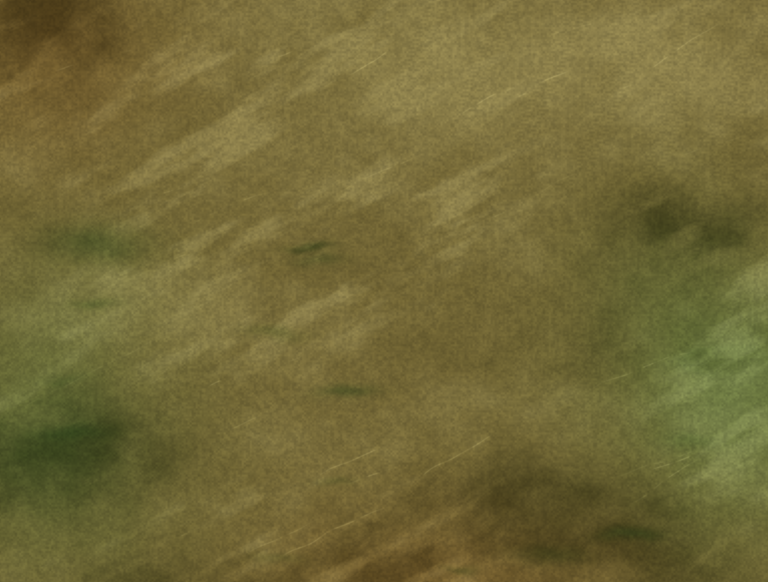
This texture is drawn by a Shadertoy shader. Its source:

```glsl
// Weathered olive-brown parchment with mossy stains, slanted scratches and fine grain

float hash(vec2 p) {
    return fract(sin(dot(p, vec2(127.1, 311.7))) * 43758.5453);
}

float noise(vec2 p) {
    vec2 i = floor(p), f = fract(p);
    f = f * f * (3.0 - 2.0 * f);
    return mix(mix(hash(i), hash(i + vec2(1, 0)), f.x),
               mix(hash(i + vec2(0, 1)), hash(i + vec2(1, 1)), f.x), f.y);
}

float fbm(vec2 p) {
    float sum = 0.0, amp = 0.5;
    for (int i = 0; i < 5; i++) {
        sum += amp * noise(p);
        p = mat2(0.8, 0.6, -0.6, 0.8) * p * 2.03 + 17.3;
        amp *= 0.5;
    }
    return sum / 0.97;
}

vec2 rotate(vec2 p, float a) {
    return vec2(cos(a) * p.x + sin(a) * p.y, cos(a) * p.y - sin(a) * p.x);
}

// Soft elliptical cloud, 1 at its centre
float blob(vec2 p, vec2 centre, vec2 radius) {
    vec2 d = (p - centre) / radius;
    return exp(-dot(d, d));
}

// Thin broken scratches, rising to the right
float scratches(vec2 p, float aspect) {
    float sum = 0.0;
    for (int i = 0; i < 44; i++) {
        float id = float(i);
        vec2 centre = vec2(hash(vec2(id, 1.0)) * aspect, hash(vec2(id, 2.0)));
        float halfLength = mix(0.015, 0.19, pow(hash(vec2(id, 3.0)), 3.0));
        vec2 q = rotate(p - centre, 0.45 + 0.3 * (hash(vec2(id, 4.0)) - 0.5));
        q.y += 0.006 * (noise(vec2(q.x * 25.0, id)) - 0.5) + 0.25 * q.x * q.x;
        float line = exp(-pow(q.y / 0.0016, 2.0)) + 0.22 * exp(-pow(q.y / 0.007, 2.0));
        float ends = 1.0 - smoothstep(0.3, 1.0, abs(q.x) / halfLength);
        float broken = smoothstep(0.2, 0.7, noise(vec2(q.x * 60.0, id * 7.0)));
        sum += line * ends * broken * mix(0.3, 1.0, hash(vec2(id, 5.0)));
    }
    return min(sum, 1.2);
}

// Small dark smudges drawn out sideways
float smudges(vec2 p, float aspect) {
    float sum = 0.0;
    vec2 q = p + 0.03 * (vec2(fbm(p * 14.0), fbm(p * 14.0 + 40.0)) - 0.5);
    for (int i = 0; i < 14; i++) {
        float id = float(i) + 60.0;
        vec2 centre = vec2(hash(vec2(id, 1.0)) * aspect, hash(vec2(id, 2.0)) * 0.6);
        float size = mix(0.025, 0.065, hash(vec2(id, 3.0)));
        sum += blob(q, centre, size * vec2(1.0, 0.25)) * mix(0.3, 1.0, hash(vec2(id, 4.0)));
    }
    return min(sum + blob(q, vec2(0.17, 0.58), vec2(0.085, 0.035)), 1.0);
}

void mainImage(out vec4 fragColor, in vec2 fragCoord) {
    vec2 p = fragCoord / iResolution.y;
    float aspect = iResolution.x / iResolution.y;
    vec2 warped = p + 0.14 * (vec2(fbm(p * 3.0), fbm(p * 3.0 + 9.0)) - 0.5);
    vec2 slanted = rotate(p, 0.5);

    // Broad light and shade
    float tone = 0.56;
    tone += 0.30 * blob(warped, vec2(1.15, 0.95), vec2(0.40, 0.20));
    tone += 0.16 * blob(warped, vec2(0.60, 0.85), vec2(0.35, 0.16));
    tone += 0.14 * blob(warped, vec2(0.25, 0.48), vec2(0.45, 0.12));
    tone += 0.20 * blob(warped, vec2(1.25, 0.30), vec2(0.18, 0.20));
    tone -= 0.42 * blob(warped, vec2(0.04, 0.95), vec2(0.22, 0.15));
    tone -= 0.42 * blob(warped, vec2(0.08, 0.22), vec2(0.26, 0.15));
    tone -= 0.42 * blob(warped, vec2(1.05, 0.10), vec2(0.34, 0.13));
    tone -= 0.40 * blob(warped, vec2(1.20, 0.65), vec2(0.15, 0.08));
    tone -= 0.16 * blob(warped, vec2(0.70, 0.00), vec2(0.70, 0.12));

    // Mottling: sideways clouds, slanted wisps and small blotches
    tone += 0.75 * (fbm(warped * vec2(3.5, 7.0) + 5.0) - 0.5);
    float wisps = smoothstep(0.48, 0.80, fbm(slanted * vec2(7.0, 26.0) + 3.0));
    tone += 0.38 * wisps * smoothstep(0.35, 0.65, fbm(p * 4.0 + 31.0));
    tone += 0.30 * (fbm(p * 22.0) - 0.5);
    tone -= 0.32 * smudges(p, aspect);
    tone = clamp(tone, 0.0, 1.1);

    // Olive-brown ramp, with moss tinting the lower sides
    vec3 color = mix(vec3(0.28, 0.25, 0.11), vec3(0.44, 0.39, 0.20), smoothstep(0.0, 0.55, tone));
    color = mix(color, vec3(0.56, 0.51, 0.30), smoothstep(0.45, 1.1, tone));
    float moss = blob(warped, vec2(1.28, 0.36), vec2(0.26, 0.26))
               + 0.75 * blob(warped, vec2(0.04, 0.27), vec2(0.24, 0.28))
               + 0.45 * smudges(p, aspect);
    color += min(moss, 1.0) * vec3(-0.075, 0.025, 0.005);
    float rust = blob(warped, vec2(0.05, 0.92), vec2(0.25, 0.18))
               + blob(warped, vec2(0.75, 0.0), vec2(0.35, 0.12));
    color += rust * vec3(0.025, -0.012, -0.012);

    // Scratches and grain
    color += scratches(p, aspect) * vec3(0.075, 0.073, 0.055);
    float grain = 0.6 * (noise(p * 290.0) - 0.5) + 0.5 * (noise(rotate(p, 0.7) * 150.0 + 80.0) - 0.5);
    color *= 1.0 + 0.22 * grain;

    fragColor = vec4(clamp(color, 0.0, 1.0), 1.0);
}
```
